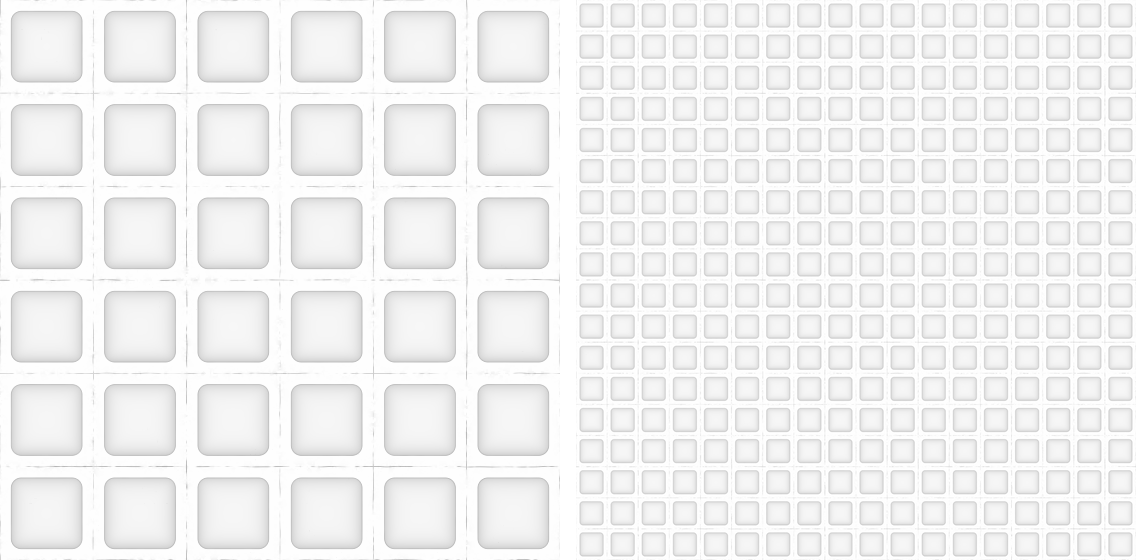
Left, the tile; right, the same tile 3 across and 3 down.
A Shadertoy shader for this pattern:

```glsl
// A white grid of square tiles, each with a shallow rounded recess shaded at its rim.
// Recesses come from a rounded-box distance; the hairline joints between tiles are
// broken up and smudged by value noise that wraps at the canvas edge.

#define TILES 6.0
#define HALF_SIZE 0.379
#define CORNER 0.108
#define RIM_WIDTH 0.009
#define RIM_TONE 0.71
#define SHADE_DEPTH 0.075
#define SHADE_AMOUNT 0.145
#define FLOOR_TONE 0.967
#define FRAME_TONE 0.995
#define JOINT_WIDTH 0.0075
#define JOINT_DARKNESS 0.36
#define WEAR 0.055

float hash(vec2 p) {
    return fract(sin(dot(p, vec2(127.1, 311.7))) * 43758.5453);
}

// Value noise over whole tiles; freq is the number of lattice steps per tile.
float wrapNoise(vec2 tilePos, vec2 freq, float seed) {
    vec2 p = tilePos * freq;
    vec2 period = TILES * freq;
    vec2 i = floor(p), f = fract(p);
    f = f * f * (3.0 - 2.0 * f);
    vec2 a = mod(i, period), b = mod(i + 1.0, period);
    return mix(mix(hash(a + seed), hash(vec2(b.x, a.y) + seed), f.x),
               mix(hash(vec2(a.x, b.y) + seed), hash(b + seed), f.x), f.y);
}

float roundedBox(vec2 p, float halfSize, float radius) {
    vec2 q = abs(p) - halfSize + radius;
    return length(max(q, 0.0)) + min(max(q.x, q.y), 0.0) - radius;
}

// Area coverage of a stroke, valid even when it is thinner than a pixel.
float stroke(float dist, float width, float px) {
    float h = 0.5 * width;
    return clamp(0.5 + (h - dist) / px, 0.0, 1.0) - clamp(0.5 - (h + dist) / px, 0.0, 1.0);
}

// Broken hairline joint: x runs across it, y along it.
float joint(vec2 p, float seed, float px) {
    float line = mod(floor(p.x + 0.5), TILES);
    float across = p.x - floor(p.x + 0.5);
    vec2 along = vec2(line, p.y);
    float wobble = wrapNoise(along, vec2(1.0, 7.0), seed + 3.0) - 0.5;
    float dashes = 0.55 * wrapNoise(along, vec2(1.0, 5.0), seed)
                 + 0.45 * wrapNoise(along, vec2(1.0, 23.0), seed + 7.0);
    float strength = smoothstep(0.3, 0.75, dashes) * mix(0.6, 1.0, hash(vec2(line, seed)));
    return strength * stroke(across + 0.008 * wobble, JOINT_WIDTH, px);
}

// Pale chips and scuffs that gather along the joints.
float scuffs(vec2 p) {
    vec2 d = abs(p - floor(p + 0.5));
    float patches = smoothstep(0.45, 0.8, wrapNoise(p, vec2(4.0), 31.0));
    float grain = 0.6 * wrapNoise(p, vec2(22.0), 41.0) + 0.4 * wrapNoise(p, vec2(55.0), 53.0);
    float near = exp(-min(d.x, d.y) / 0.025);
    return near * mix(0.35, 1.0, patches) * smoothstep(0.48, 0.72, grain);
}

void mainImage(out vec4 fragColor, in vec2 fragCoord) {
    vec2 p = fragCoord / iResolution.xy * TILES;
    float px = TILES / min(iResolution.x, iResolution.y);
    vec2 cell = fract(p) - 0.5;
    vec2 id = mod(floor(p), TILES);

    // Frame with worn joints
    float tone = FRAME_TONE - WEAR * scuffs(p);
    float crack = max(joint(p, 11.0, px), joint(p.yx, 67.0, px));
    tone -= JOINT_DARKNESS * crack;

    // Recess floor, darkening softly toward its walls and a little more at the bottom
    float dist = roundedBox(cell, HALF_SIZE, CORNER);
    vec2 wall = exp((abs(cell) - HALF_SIZE) / SHADE_DEPTH);
    wall.y *= 1.0 - 0.25 * cell.y;
    float recess = FLOOR_TONE - SHADE_AMOUNT * min(length(wall), 1.15);
    recess += 0.004 * (hash(id) - 0.5);
    tone = mix(tone, recess, clamp(0.5 - dist / px, 0.0, 1.0));

    // Rim line, faintly uneven
    float uneven = 0.8 + 0.2 * wrapNoise(p, vec2(12.0), 83.0);
    tone = mix(tone, RIM_TONE, uneven * stroke(dist, RIM_WIDTH, px));

    // Sparse specks
    float speck = smoothstep(0.9, 0.99, wrapNoise(p, vec2(38.0), 97.0));
    tone -= 0.03 * speck * smoothstep(0.7, 0.9, wrapNoise(p, vec2(3.0), 101.0));

    fragColor = vec4(vec3(clamp(tone, 0.0, 1.0)), 1.0);
}
```
